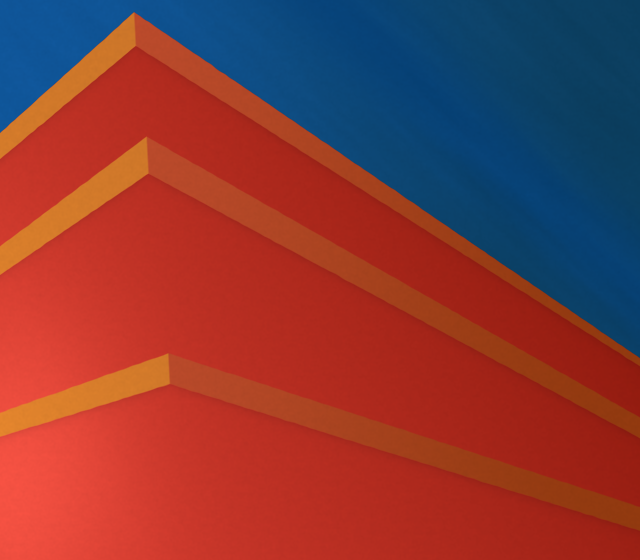
A Shadertoy shader for this background:

```glsl
// Painted red building corner with three ochre ledges under a brushed blue sky.

const vec3 SKY_LEFT = vec3(0.06, 0.335, 0.60);
const vec3 SKY_RIGHT = vec3(0.045, 0.245, 0.375);
const vec3 SKY_STREAK = vec3(0.02, 0.255, 0.475);
const vec3 WALL_LIT = vec3(0.80, 0.22, 0.17);
const vec3 WALL_DEEP = vec3(0.54, 0.09, 0.045);
const vec3 WALL_GLOW = vec3(0.16, 0.10, 0.09);
const vec3 LEDGE_SUNNY = vec3(0.80, 0.46, 0.16);
const vec3 LEDGE_NEAR = vec3(0.73, 0.29, 0.17);
const vec3 LEDGE_FAR = vec3(0.57, 0.225, 0.06);

// Ledges: corner point (xy), then heights at the left and right canvas edges (zw).
const int LEDGES = 3;
const vec4 UPPER[LEDGES] = vec4[LEDGES](
    vec4(0.2096, 0.978, 0.762, 0.360),
    vec4(0.2292, 0.756, 0.560, 0.2545),
    vec4(0.2630, 0.369, 0.263, 0.095));
const vec4 LOWER[LEDGES] = vec4[LEDGES](
    vec4(0.2122, 0.918, 0.716, 0.346),
    vec4(0.2318, 0.690, 0.509, 0.2175),
    vec4(0.2656, 0.314, 0.220, 0.052));

vec2 hashGradient(vec2 cell) {
    vec2 h = vec2(dot(cell, vec2(127.1, 311.7)), dot(cell, vec2(269.5, 183.3)));
    return 2.0 * fract(sin(h) * 43758.5) - 1.0;
}

float gradientNoise(vec2 p) {
    vec2 i = floor(p), f = fract(p);
    vec2 u = f * f * (3.0 - 2.0 * f);
    vec2 e = vec2(0.0, 1.0);
    float bottom = mix(dot(hashGradient(i), f),
                       dot(hashGradient(i + e.yx), f - e.yx), u.x);
    float top = mix(dot(hashGradient(i + e.xy), f - e.xy),
                    dot(hashGradient(i + e.yy), f - e.yy), u.x);
    return mix(bottom, top, u.y);
}

// Height of a two-sided slope that bends at its corner.
float slopeHeight(float x, vec4 edge) {
    float left = mix(edge.z, edge.y, x / edge.x);
    float right = mix(edge.y, edge.w, (x - edge.x) / (1.0 - edge.x));
    return x < edge.x ? left : right;
}

// Coverage of the area below an edge.
float below(float y, float height, float blur) {
    return smoothstep(-blur, blur, height - y);
}

vec3 skyColor(vec2 uv) {
    vec2 brush = vec2(uv.x - uv.y, uv.x + 0.95 * uv.y);
    float strokes = gradientNoise(brush * vec2(3.0, 22.0))
                  + 0.5 * gradientNoise(brush * vec2(7.0, 60.0));
    float offset = (brush.y - 1.46 + 0.03 * strokes) / 0.10;
    vec3 sky = mix(SKY_LEFT, SKY_RIGHT, smoothstep(0.0, 1.0, uv.x));
    sky = mix(sky, SKY_STREAK, 0.75 * exp(-offset * offset));
    return sky + vec3(0.006, 0.014, 0.022) * strokes;
}

vec3 wallColor(vec2 uv) {
    float light = clamp(1.0 - 0.95 * uv.x + 0.45 * (0.5 - uv.y), 0.0, 1.0);
    vec2 toGlow = (uv - vec2(0.0, 0.13)) / vec2(0.19, 0.32);
    return mix(WALL_DEEP, WALL_LIT, light) + WALL_GLOW * exp(-dot(toGlow, toGlow));
}

vec3 ledgeColor(vec2 uv, vec4 edge, float blur) {
    float corner = edge.x + 0.045 * (edge.y - uv.y);
    vec3 sunny = LEDGE_SUNNY + vec3(0.12, 0.08, 0.02) * (1.0 - uv.y) * (1.0 - 3.0 * uv.x);
    vec3 shaded = mix(LEDGE_NEAR, LEDGE_FAR, smoothstep(0.15, 1.0, uv.x));
    return mix(sunny, shaded, smoothstep(-blur, blur, uv.x - corner));
}

void mainImage(out vec4 fragColor, in vec2 fragCoord) {
    vec2 uv = fragCoord / iResolution.xy;
    float blur = 1.0 / iResolution.y;

    // Sky and the wall beneath the roof line
    float wobble = 0.0016 * gradientNoise(uv * 75.0);
    float y = uv.y + wobble;
    float roof = slopeHeight(uv.x, UPPER[0]);
    vec3 color = mix(skyColor(uv), wallColor(uv), below(y, roof, blur));

    // Ledges, each with a soft dark seam below it
    for (int i = 0; i < LEDGES; i++) {
        float upper = slopeHeight(uv.x, UPPER[i]);
        float lower = slopeHeight(uv.x, LOWER[i]);
        float seam = below(y, lower, blur) * exp(-max(lower - y, 0.0) / 0.008);
        color *= 1.0 - 0.10 * seam;
        float ledge = below(y, upper, blur) * (1.0 - below(y, lower, blur));
        color = mix(color, ledgeColor(uv, UPPER[i], blur), ledge);
    }

    // Canvas grain
    float grain = gradientNoise(uv * vec2(230.0, 200.0)) + gradientNoise(uv * 90.0);
    color *= 1.0 + 0.025 * grain;
    fragColor = vec4(clamp(color, 0.0, 1.0), 1.0);
}
```
